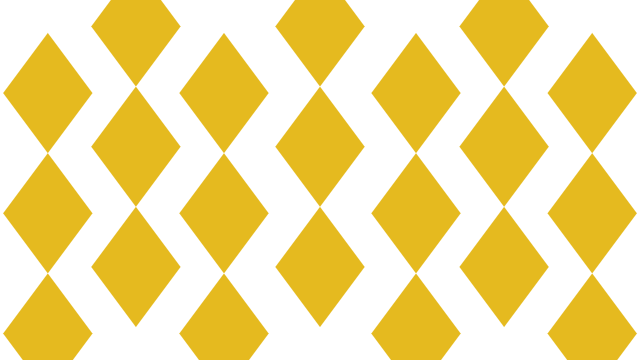
This pattern is drawn by a WebGL 2 fragment shader. Its source:

```glsl
#version 300 es
precision highp float;
// Seven staggered chains of golden diamonds on white, joined tip to tip.

uniform vec2 u_resolution;
out vec4 outColor;

// Lengths are fractions of the canvas height, measured from its centre.
const vec3 PAPER = vec3(1.0);
const vec3 GOLD = vec3(0.898, 0.729, 0.122);
const vec2 HALF_DIAMOND = vec2(0.1241, 0.1670);
const int SIDE_COLUMNS = 3;         // columns on each side of the middle one
const float INNER_SPACING = 0.2667; // middle column to its neighbours
const float OUTER_SPACING = 0.2447; // between the remaining columns
const float CHAIN_END = 0.4085;     // height of the free tip of each chain

// Signed distance to the edge lines of a diamond.
float diamond(vec2 p, vec2 halfSize) {
    vec2 q = abs(p) / halfSize;
    return (q.x + q.y - 1.0) * halfSize.x * halfSize.y / length(halfSize);
}

// Horizontal centre of a column, mirrored about the middle.
float columnCentre(int column) {
    float k = float(abs(column));
    float offset = min(k, 1.0) * INNER_SPACING + max(k - 1.0, 0.0) * OUTER_SPACING;
    return sign(float(column)) * offset;
}

// Diamonds repeat away from one free tip, at the bottom or at the top.
float chain(vec2 p, float direction) {
    float along = p.y * direction + CHAIN_END;
    float pitch = 2.0 * HALF_DIAMOND.y;
    float cell = max(floor(along / pitch), 0.0);
    return diamond(vec2(p.x, along - (cell + 0.5) * pitch), HALF_DIAMOND);
}

void main() {
    vec2 p = (gl_FragCoord.xy - 0.5 * u_resolution) / u_resolution.y;
    float pixel = 1.0 / u_resolution.y;

    // Alternate columns run upward and downward.
    float dist = 1e3;
    for (int i = -SIDE_COLUMNS; i <= SIDE_COLUMNS; i++) {
        float direction = abs(i) % 2 == 0 ? 1.0 : -1.0;
        dist = min(dist, chain(p - vec2(columnCentre(i), 0.0), direction));
    }

    float coverage = 1.0 - smoothstep(-0.7 * pixel, 0.7 * pixel, dist);
    outColor = vec4(mix(PAPER, GOLD, coverage), 1.0);
}
```
